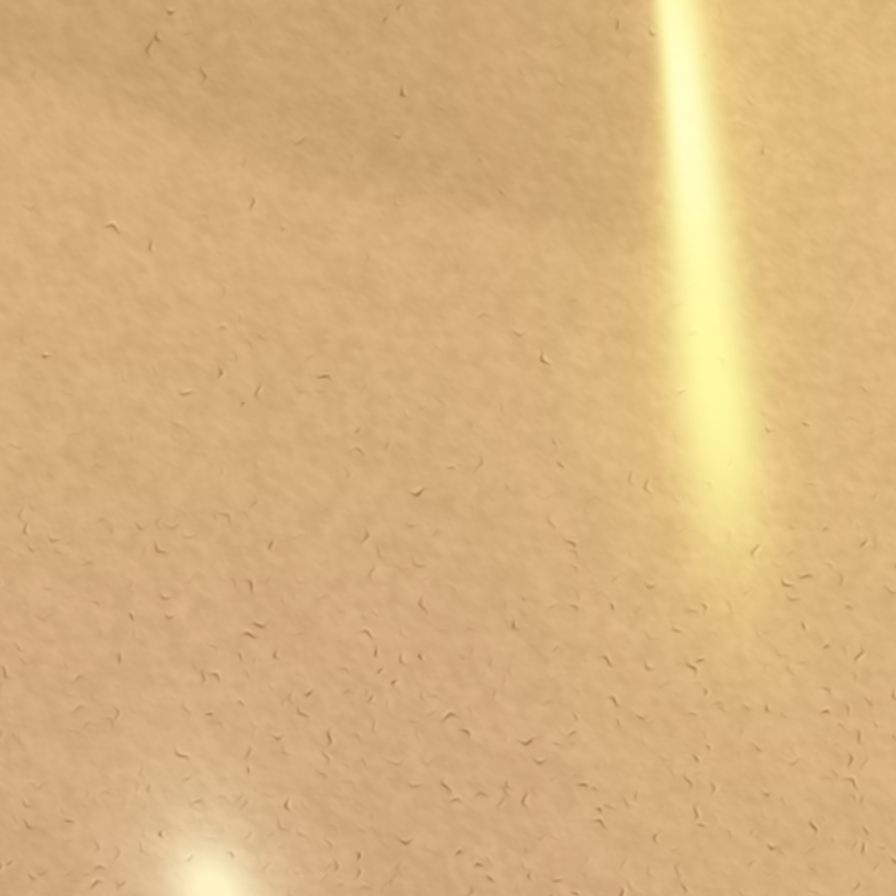
This texture is drawn by a Shadertoy shader. Its source:

```glsl
// Warm sandy wall lit by a tall yellow light streak and a small cream glow.
// Soft gradients set the tone, value noise gives the fine grain, and a
// jittered grid scatters short dark flecks that thicken toward the bottom.

#define GRAIN_SCALE 105.0
#define GRAIN_AMOUNT 0.062
#define FLECK_CELLS 46.0
#define FLECK_DEPTH 0.17
#define SHADOW_DEPTH 0.055
#define STREAK_TOP vec2(0.748, 1.0)
#define STREAK_LEAN 0.112
#define GLOW_CENTER vec2(0.238, 0.0)

const vec3 SAND = vec3(0.838, 0.685, 0.487);
const vec3 ROSY_SAND = vec3(0.822, 0.665, 0.502);
const vec3 GOLD_SAND = vec3(0.875, 0.728, 0.493);
const vec3 GOLD_LIGHT = vec3(0.965, 0.850, 0.530);
const vec3 YELLOW_LIGHT = vec3(1.0, 0.975, 0.640);
const vec3 PALE_LIGHT = vec3(1.0, 1.0, 0.82);
const vec3 CREAM_LIGHT = vec3(1.0, 0.955, 0.770);

float hash(vec2 p) {
    return fract(sin(dot(p, vec2(127.1, 311.7))) * 43758.5453);
}

float noise(vec2 p) {
    vec2 cell = floor(p);
    vec2 f = fract(p);
    f = f * f * (3.0 - 2.0 * f);
    float low = mix(hash(cell), hash(cell + vec2(1.0, 0.0)), f.x);
    float high = mix(hash(cell + vec2(0.0, 1.0)), hash(cell + 1.0), f.x);
    return mix(low, high, f.y);
}

mat2 rotation(float angle) {
    float c = cos(angle), s = sin(angle);
    return mat2(c, s, -s, c);
}

// Fine mottling, slightly stretched along a diagonal
float grain(vec2 uv) {
    vec2 p = rotation(0.6) * uv * GRAIN_SCALE;
    p.x *= 0.65;
    float fine = noise(p * 2.1 + 31.0) - 0.5;
    return 0.6 * (noise(p) - 0.5) + 0.4 * fine + 0.25 * (noise(p * 0.3) - 0.5);
}

// Short soft dashes; positive is dark, negative is the lit rim
float flecks(vec2 uv) {
    vec2 p = uv * FLECK_CELLS;
    vec2 home = floor(p);
    float density = mix(0.55, 0.06, smoothstep(0.05, 0.75, uv.y));
    float total = 0.0;
    for (int j = -1; j <= 1; j++) {
        for (int i = -1; i <= 1; i++) {
            vec2 cell = home + vec2(i, j);
            float present = step(hash(cell + 7.3), density);
            vec2 center = cell + vec2(hash(cell + 1.7), hash(cell + 4.9));
            float angle = mix(-1.9, 0.3, hash(cell + 9.1));
            vec2 q = (p - center) * rotation(angle);
            q.y += 0.12 * sin(q.x * 6.0 + cell.x);
            vec2 size = vec2(mix(0.15, 0.38, hash(cell + 2.2)), 0.11);
            float strength = mix(0.15, 1.0, pow(hash(cell + 5.5), 3.0));
            float dark = exp(-dot(q / size, q / size));
            vec2 r = (q - vec2(0.0, 0.2)) / size;
            total += present * strength * (dark - 0.3 * exp(-dot(r, r)));
        }
    }
    return total;
}

// Broad shadow with a slanted lower edge, deepest along that edge
float shadow(vec2 uv) {
    float depth = 1.0 - uv.y;
    float edge = 0.075 + 0.31 * uv.x + 0.03 * (noise(uv * 5.0) - 0.5);
    float mask = 1.0 - smoothstep(edge - 0.05, edge + 0.035, depth);
    mask *= 1.0 - smoothstep(0.69, 0.76, uv.x);
    return mask * (0.55 + 0.45 * exp(-max(edge - depth, 0.0) / 0.08));
}

vec3 addStreak(vec3 color, vec2 uv) {
    float depth = STREAK_TOP.y - uv.y;
    float offset = uv.x - STREAK_TOP.x - STREAK_LEAN * depth;
    float side = smoothstep(-0.008, 0.008, offset);
    float spread = smoothstep(0.0, 0.5, depth);
    float coreWidth = mix(mix(0.018, 0.043, spread), mix(0.034, 0.044, spread), side);
    float haloWidth = mix(mix(0.018, 0.085, spread), 0.072, side);
    float core = exp(-pow(abs(offset) / coreWidth, 2.4));
    core *= 1.0 - smoothstep(0.44, 0.70, depth);
    float halo = exp(-pow(abs(offset) / haloWidth, 1.5));
    halo *= 1.0 - smoothstep(0.48, 0.86, depth);
    color = mix(color, GOLD_LIGHT, 0.68 * halo);
    color = mix(color, YELLOW_LIGHT, core);
    float hot = core * core * exp(-pow((depth - 0.12) / 0.16, 2.0));
    return mix(color, PALE_LIGHT, 0.8 * hot);
}

vec3 addGlow(vec3 color, vec2 uv) {
    vec2 d = uv - GLOW_CENTER;
    d.x += 0.18 * d.y;
    vec2 inner = d / vec2(0.047, 0.060);
    vec2 outer = d / vec2(0.095, 0.150);
    float light = 0.35 * exp(-dot(outer, outer)) + 0.75 * exp(-dot(inner, inner));
    return mix(color, CREAM_LIGHT, min(light, 1.0));
}

void mainImage(out vec4 fragColor, in vec2 fragCoord) {
    vec2 uv = fragCoord / iResolution.xy;

    // Wall tone
    vec3 color = mix(ROSY_SAND, SAND, smoothstep(0.0, 0.75, uv.y));
    color = mix(color, GOLD_SAND, smoothstep(0.45, 0.85, uv.x) * (0.35 + 0.6 * uv.y));
    color -= SHADOW_DEPTH * shadow(uv) * vec3(1.0, 1.0, 0.85);

    // Lights, then grain that fades in the brightest parts
    color = addGlow(addStreak(color, uv), uv);
    float texture_fade = 1.0 - 0.8 * smoothstep(0.76, 0.96, color.g);
    color += GRAIN_AMOUNT * grain(uv) * texture_fade;
    color -= FLECK_DEPTH * flecks(uv) * texture_fade * vec3(0.95, 1.0, 0.95);

    fragColor = vec4(clamp(color, 0.0, 1.0), 1.0);
}
```
